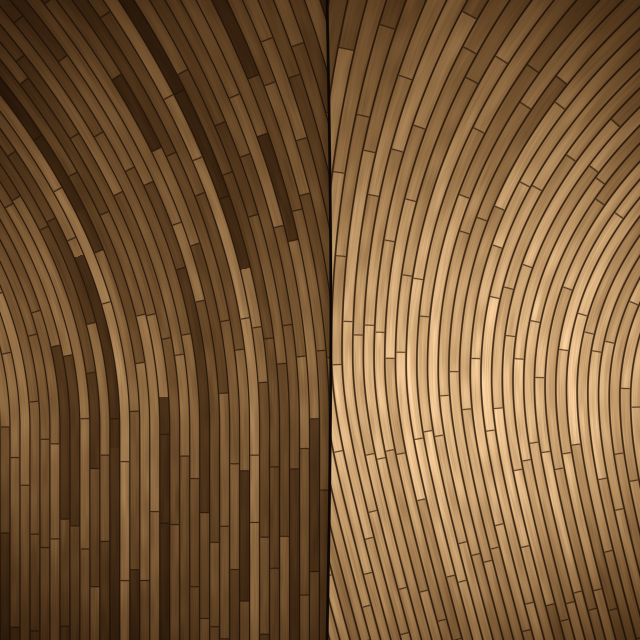
A Shadertoy shader for this texture:

```glsl
// Two curved walls of narrow wooden planks meeting at a dark vertical seam.

float hash(vec2 p) {
    return fract(sin(dot(p, vec2(127.1, 311.7))) * 43758.5453);
}

float noise(vec2 p) {
    vec2 i = floor(p), f = fract(p);
    f = f * f * (3.0 - 2.0 * f);
    return mix(mix(hash(i), hash(i + vec2(1, 0)), f.x),
               mix(hash(i + vec2(0, 1)), hash(i + vec2(1, 1)), f.x), f.y);
}

// Coordinate across the planks; its level lines are the plank edges.
float across(vec2 p, bool right) {
    if (!right) {
        float rise = max(p.y - 0.33, 0.0);
        float q = rise * rise;
        return (p.x + 0.99 * q) / (1.0 + 1.23 * q);
    }
    float d = p.y - 0.45 + 0.16 * (p.x - 0.52);
    float q = d * d;
    if (d > 0.0) return (p.x + 0.945 * q) / (1.0 + 2.35 * q);
    return p.x - 0.3 * (sqrt(q + 0.0225) - 0.15);
}

// 1 on the single strip that contains coordinate c.
float onStrip(float id, float c, float width) {
    return float(id == floor(c / width));
}

vec3 woodColor(float light) {
    return vec3(1.0, 0.84, 0.64) * pow(vec3(max(light, 0.0)), vec3(1.0, 1.2, 1.55));
}

void mainImage(out vec4 fragColor, in vec2 fragCoord) {
    vec2 p = fragCoord / iResolution.xy;
    float px = 1.0 / iResolution.y;
    float seam = 0.511 + 0.006 * sin(3.1416 * p.y);
    bool right = p.x > seam;

    // Strips and their local direction
    float width = right ? 0.0167 : 0.0156;
    float u = across(p, right);
    vec2 e = vec2(0.001, 0.0);
    vec2 grad = vec2(across(p + e.xy, right) - across(p - e.xy, right),
                     across(p + e.yx, right) - across(p - e.yx, right)) / (2.0 * e.x);
    float slope = length(grad);
    float id = floor(u / width);
    float s = fract(u / width) - 0.5;
    float edge = (0.5 - abs(s)) * width / slope;

    // Staggered butt joints, square to each strip
    float side = right ? 57.0 : 0.0;
    float along = p.y - s * width * grad.y / (slope * slope);
    float plankLength = mix(0.17, 0.29, hash(vec2(id, side + 3.0)));
    float v = along / plankLength + 7.0 * hash(vec2(id, side + 9.0));
    float cell = floor(v);
    float cut = 0.2 + 0.6 * hash(vec2(id + side, cell));
    float joint = abs(fract(v) - cut) * plankLength;
    if (fract(v) < cut) cell -= 1.0;
    float tone = hash(vec2(id + side + 0.5, cell + 21.0));

    // Broad lighting: a warm pool on the right, a dim band on the left
    float light, variety;
    if (right) {
        float spread = p.y > 0.4 ? 0.40 : 0.40;
        float glow = exp(-pow((p.x - 0.74) / 0.7, 2.0) - pow((p.y - 0.4) / spread, 2.0));
        light = 0.36 + 0.51 * glow;
        variety = mix(0.45, 0.14, glow);
    } else {
        light = 0.30 + 0.17 * exp(-pow((p.y - 0.42) / 0.36, 2.0));
        light *= 1.0 - 0.2 * smoothstep(0.02, 0.0, seam - p.x);
        variety = 0.5;
    }
    light *= 1.0 - 0.4 * smoothstep(0.45, 0.75, length(p - 0.5));

    // Plank tones, with a few long pale and dark strips on the left
    float shade = 1.0 + variety * (tone - 0.5);
    if (!right) {
        shade *= tone < 0.1 ? 0.85 : 1.0;
        float pale = onStrip(id, 0.394, width) + onStrip(id, 0.202, width);
        float dark = onStrip(id, 0.411, width) * step(0.58, along)
                   + onStrip(id, 0.178, width) * step(0.3, along) * step(along, 0.6)
                   + onStrip(id, 0.213, width) * step(0.67, along)
                   + onStrip(id, 0.263, width) * step(along, 0.38);
        shade = mix(shade, 1.35, pale);
        shade = mix(shade, 0.58, dark);
    }

    // Wood grain and soft rounding across each plank
    float wobble = noise(vec2(id * 3.7, along * 14.0));
    float grain = noise(vec2(u * 620.0 + 2.0 * wobble, along * 18.0 + cell * 5.0));
    float blotch = noise(vec2(u * 130.0, along * 26.0 + tone * 40.0));
    shade *= 1.0 + 0.10 * (grain - 0.5) + 0.14 * (blotch - 0.5);
    shade *= 1.03 - 0.25 * s * s - 0.06 * s;
    vec3 color = woodColor(light * shade);

    // Gaps between planks, then the seam
    float halfGap = right ? 0.0011 : 0.0007;
    float gap = 1.0 - smoothstep(halfGap - 0.6 * px, halfGap + 0.9 * px, edge);
    float butt = 1.0 - smoothstep(0.0007 - 0.6 * px, 0.0007 + 0.9 * px, joint);
    color = mix(color, woodColor(0.05 + 0.22 * light), max(0.95 * gap, 0.8 * butt));
    float seamLine = 1.0 - smoothstep(0.0018 - 0.5 * px, 0.0018 + px, abs(p.x - seam));
    color = mix(color, vec3(0.05, 0.03, 0.02), seamLine);

    fragColor = vec4(color, 1.0);
}
```
